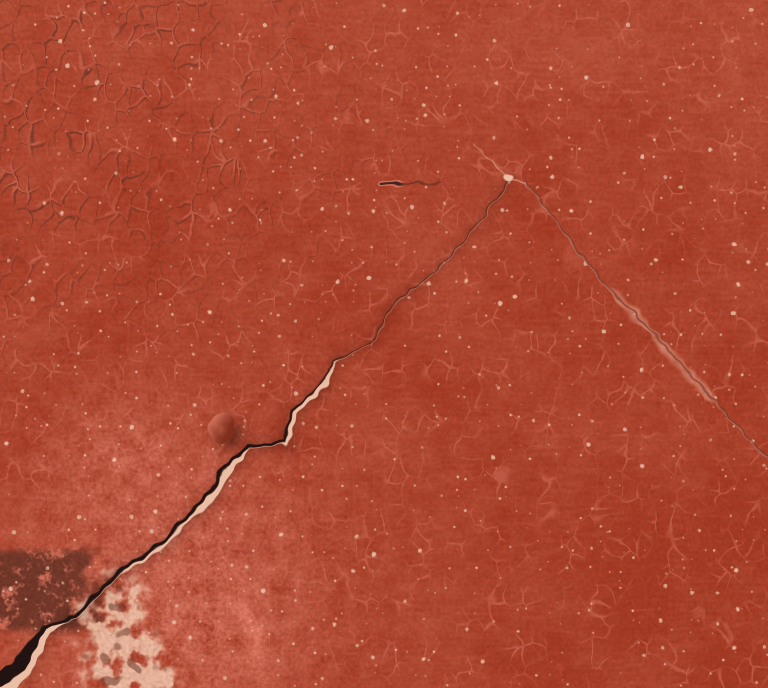
This texture is drawn by a Shadertoy shader. Its source:

```glsl
// Weathered red paint: a branching fissure, a chalky scratch and a worn corner.
// Gradient noise mottles the coat, Voronoi borders make its craquelure, and
// distances to two polylines carve the fissure and the scratch.
#define DEEP_RED vec3(.635, .225, .14)
#define DUSTY_RED vec3(.71, .315, .225)
#define PINK vec3(.81, .43, .35)
#define CREAM vec3(.92, .75, .65)
#define BROWN vec3(.4, .2, .15)
#define BLACK vec3(.13, .075, .065)
#define CELLS vec2(43, 32)
#define GRAIN .085
#define CHIP_CHANCE .17

const vec2 FISSURE[18] = vec2[18](
  vec2(0, .012), vec2(.029, .033), vec2(.065, .089), vec2(.109, .103), vec2(.172, .169),
  vec2(.233, .208), vec2(.308, .288), vec2(.327, .324), vec2(.36, .35), vec2(.413, .358),
  vec2(.424, .404), vec2(.472, .448), vec2(.483, .474), vec2(.541, .503), vec2(.574, .561),
  vec2(.625, .6), vec2(.676, .651), vec2(.741, .738));
const vec2 SCRATCH[6] = vec2[6](vec2(.69, .789), vec2(.737, .742),
  vec2(.763, .735), vec2(.872, .593), vec2(.93, .535), vec2(1.125, .322));
vec3 col;

void paint(vec3 c, float a) { col = mix(col, c, clamp(a, 0., 1.)); }
vec2 hash2(vec2 p) {
  vec3 q = fract(p.xyx * vec3(.1031, .103, .0973));
  q += dot(q, q.yzx + 33.33);
  return fract((q.xx + q.yz) * q.zy);
}
float slope(vec2 i, vec2 f, vec2 o) {
  float a = 6.2832 * hash2(i + o).x;
  return dot(vec2(cos(a), sin(a)), f - o);
}
float noise(vec2 p) {  // gradient noise
  vec2 i = floor(p), f = p - i, u = f * f * (3. - 2. * f);
  return mix(mix(slope(i, f, vec2(0)), slope(i, f, vec2(1, 0)), u.x),
             mix(slope(i, f, vec2(0, 1)), slope(i, f, vec2(1)), u.x), u.y);
}
float fbm(vec2 p) { return noise(p) + .5 * noise(p * 2.1 + 7.) + .25 * noise(p * 4.3 + 3.); }
float fade(float a, float b, float x) { return 1. - smoothstep(a, b, x); }
float band(float a, float b, float x) {
  return smoothstep(a - .01, a + .01, x) * fade(b - .01, b + .01, x);
}
float blob(vec2 p, vec2 c, vec2 r) { p = (p - c) / r; return exp(-dot(p, p)); }
float border(vec2 p) {  // 1 on Voronoi borders
  vec2 i = floor(p), f = p - i;
  float d1 = 9., d2 = 9.;
  for (int k = 0; k < 9; k++) {
    vec2 g = vec2(k % 3 - 1, k / 3 - 1);
    float d = length(g + hash2(i + g) - f);
    d2 = min(d2, max(d, d1));
    d1 = min(d1, d);
  }
  return fade(.02, .15, d2 - d1);
}
void nearest(vec2 p, vec2 a, vec2 b, inout float s) {  // positive right of a to b
  vec2 v = p - a, e = b - a;
  float d = length(v - e * clamp(dot(v, e) / dot(e, e), 0., 1.));
  if (d < abs(s)) s = e.x * v.y > e.y * v.x ? -d : d;
}

void mainImage(out vec4 fragColor, in vec2 fragCoord) {
  vec2 p = fragCoord / iResolution.y;
  float px = 1. / iResolution.y, x = p.x;
  float fine = noise(p * 170.) + .7 * noise(p * 310.);
  float cloud = fbm(p * 7.), patchy = fbm(p * 38.);

  // Mottled, brushed coat
  float dust = .4 + .45 * cloud + .35 * patchy + .3 * noise(p * vec2(28, 190));
  dust += .3 * smoothstep(.65, 1., p.y) - .25 * blob(p, vec2(1.05, .1), vec2(.3));
  col = mix(DEEP_RED, DUSTY_RED, clamp(dust, 0., 1.));

  // Craquelure: embossed at upper left, pale veins elsewhere
  vec2 w = p + .012 * vec2(noise(p * 40.), noise(p * 40. + 19.));
  float old = fade(.1, .75, x) * smoothstep(.35, .75, p.y);
  float vein = border(w * CELLS), lip = border((w + vec2(-.0025, .003)) * CELLS);
  paint(PINK, vein * .55 * smoothstep(-.15, .45, noise(p * 27.)));
  paint(BROWN, lip * (1. - vein) * old * .65 * smoothstep(-.3, .3, noise(p * 18.)));

  // Chalky lower left with a fold, a bruised edge and flakes
  float chalk = blob(p, vec2(.25, .12), vec2(.22, .24)) + .4 * blob(p, vec2(.17, .34), vec2(.1, .07));
  paint(PINK, min(.9, chalk * (.65 + .7 * patchy + .3 * fine)));
  vec2 fold = vec2(x + .25 * p.y + .012 * noise(p * 20.), p.y);
  col += .1 * blob(fold, vec2(.385, .07), vec2(.012, .06));
  float bruise = fade(.1, .15, x + .05 * patchy) * band(.09, .2, p.y + .02 * cloud);
  paint(mix(BROWN, PINK, smoothstep(0., .6, patchy + .3 * fine)), bruise * .85);
  float flakes = blob(p, vec2(.17, .1), vec2(.06, .075)) + blob(p, vec2(.2, .015), vec2(.075, .05));
  paint(CREAM, .85 * smoothstep(.3, .75, flakes * (.75 + patchy)));
  paint(BROWN, .5 * smoothstep(.12, .3, flakes * noise(p * 55.)));

  // Scattered chips in two sizes
  for (float k = 0.; k < 2.; k++) {
    float scale = 38. + 29. * k;
    vec2 q = p * scale, id = floor(q), h = hash2(id + 71. * k);
    q -= id + .2 + .6 * hash2(id + 13.7);
    float d = length(q) + .07 * fine - mix(.04, .12, h.y);
    paint(CREAM, step(h.x, CHIP_CHANCE) * fade(-px, px, d / scale) * (.4 + .5 * h.y));
  }
  col *= 1. + GRAIN * fine;

  // Fissure: dark gap, bright torn edge on its lower right
  vec2 jag = p + .005 * vec2(noise(p * 65.), noise(p * 65. + 31.));
  float s = 9., t = 9., nick = 9.;
  for (int i = 0; i < 17; i++) nearest(jag, FISSURE[i], FISSURE[i + 1], s);
  float gap = .0008 + .0016 * fade(.34, .49, x) + .007 * fade(.02, .075, x);
  float torn = .001 + .012 * fade(.06, .1, x) + .0035 * band(.18, .29, x)
    + .0085 * band(.29, .355, x) + .006 * band(.415, .485, x);
  float depth = 1. - .5 * smoothstep(.47, .52, x);
  col *= 1. - .25 * depth * exp(-abs(s - torn) * 120.);
  paint(CREAM, depth * fade(-px, px, abs(s - gap - torn * .5) - torn * .5));
  paint(BLACK, depth * fade(-px, px, abs(s) - gap));

  // Scratch: hairline with a powdery stretch
  for (int i = 0; i < 5; i++) nearest(jag, SCRATCH[i], SCRATCH[i + 1], t);
  float powder = .002 + .009 * band(.89, 1.04, x) * (.8 + noise(p * 30.));
  paint(mix(PINK, CREAM, .45), fade(.3, 1., abs(t) / powder) * (.6 + .4 * patchy));
  paint(BROWN, step(.765, x) * .6 * fade(0., .0015 + px, abs(t + .001)));
  paint(CREAM, smoothstep(.3, .7, blob(jag, vec2(.738, .742), vec2(.009, .007))));

  // Short nick with a faint tail
  nearest(jag, vec2(.552, .733), vec2(.64, .734), nick);
  paint(PINK, fade(.003, .005, abs(nick)) * fade(.58, .59, x));
  paint(BLACK, fade(.001, .0025, abs(nick)) * (.3 + .5 * fade(.58, .59, x)));

  // Blister lit from the upper left
  vec2 b = (jag - vec2(.322, .378)) / vec2(.019, .023);
  col *= 1. - .4 * blob(p, vec2(.334, .368), vec2(.02));
  float lit = smoothstep(-.7, .8, dot(b, vec2(-.75, .5)) + .4 * patchy);
  paint(mix(DEEP_RED * .8, PINK, lit), fade(.93, 1.03, length(b)));
  fragColor = vec4(col, 1);
}
```
